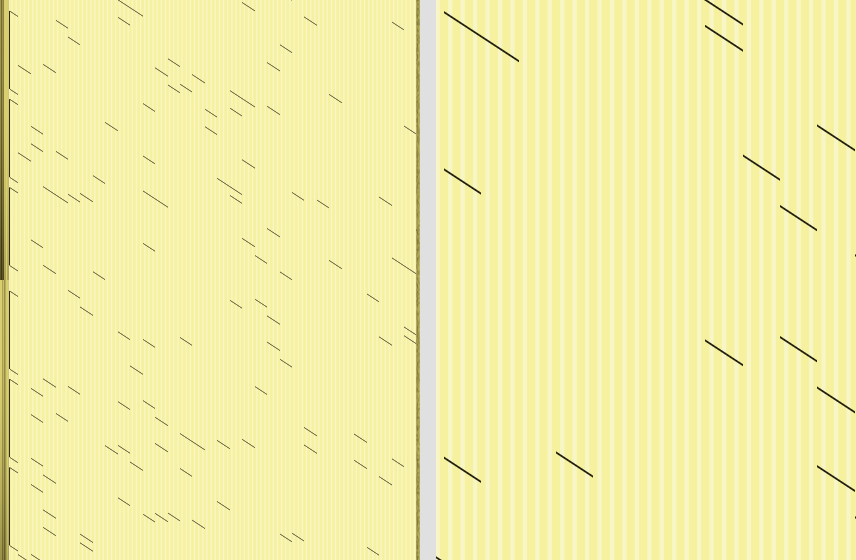
Left, the full canvas; right, a detail of the centre.
Reproduce this pattern procedurally as a Shadertoy shader.

```glsl
// Cream paper with fine vertical stripes and sparse slanted dark dashes.
// Dashes sit on a sheared lattice and are switched on by an integer hash;
// worn olive strips run down both sides, the left one in two tall sections.

#define PITCH 0.02963        // dash column width, in canvas widths
#define ROW_STEP 0.0208      // spacing of the sheared dash rows
#define SLOPE 0.655          // fall of a dash per unit across
#define DASH_WIDTH 0.0014
#define DENSITY 0.048        // mean share of lattice cells with a dash
#define STRIPES 3.0          // stripes per dash column
#define PALE_SHARE 0.34      // pale part of each stripe
#define FIELD_LEFT 0.0226
#define FIELD_RIGHT 0.9913
#define COLUMN_START 0.0434
#define NOTCH_PERIOD 0.2101  // repeat of the marks on the left edge
#define NOTCH_SPAN 0.1858    // length of each edge line

const vec3 YELLOW = vec3(0.966, 0.946, 0.625);
const vec3 PALE = vec3(0.974, 0.962, 0.775);
const vec3 INK = vec3(0.13, 0.12, 0.05);
const vec3 OLIVE_DARK = vec3(0.25, 0.22, 0.07);
const vec3 OLIVE_LIGHT = vec3(0.85, 0.81, 0.44);

float hash(vec2 cell) {
    uvec2 q = uvec2(ivec2(floor(cell)));
    uint h = q.x * 1597u ^ q.y * 51749u;
    h = (h ^ (h >> 15u)) * 73244475u;
    h = (h ^ (h >> 16u)) * 73244475u;
    h ^= h >> 16u;
    return float(h & 65535u) / 65535.0;
}

float noise(vec2 p) {
    vec2 i = floor(p), f = smoothstep(0.0, 1.0, fract(p));
    return mix(mix(hash(i), hash(i + vec2(1, 0)), f.x),
               mix(hash(i + vec2(0, 1)), hash(i + vec2(1, 1)), f.x), f.y);
}

// Coverage of a line of given width at distance d, for pixel size px
float stroke(float d, float width, float px) {
    float overlap = min(d + 0.5 * px, 0.5 * width) - max(d - 0.5 * px, -0.5 * width);
    return clamp(overlap / px, 0.0, 1.0);
}

vec3 stripes(float x, float px) {
    float period = PITCH / STRIPES;
    float d = (fract((x - COLUMN_START) / period) - 0.5) * period;
    return mix(YELLOW, PALE, stroke(d, PALE_SHARE * period, px));
}

float scatteredDashes(vec2 p, float px) {
    float column = floor((p.x - COLUMN_START) / PITCH);
    float sheared = p.y - SLOPE * (p.x - COLUMN_START);
    float row = floor(sheared / ROW_STEP);
    float d = (sheared - (row + 0.5) * ROW_STEP) / length(vec2(1.0, SLOPE));
    float chance = DENSITY * mix(1.4, 0.6, column * PITCH);
    float on = step(hash(vec2(column, row) + 211.0), chance);
    return on * step(0.0, column) * stroke(d, DASH_WIDTH, px);
}

// Position within the repeating edge mark: zero at its upper dash
float notchPhase(float y) {
    float q = y - 0.026;
    float k = clamp(floor(q / NOTCH_PERIOD + 0.05), 0.0, 2.0);
    return q - k * NOTCH_PERIOD;
}

vec3 leftStrip(float x, float y, float section) {
    float across = x / FIELD_LEFT;
    float streak = noise(vec2(across * 7.0, section * 17.0));
    streak = mix(streak, noise(vec2(across * 13.0, section * 9.0 + 40.0)), 0.4);
    float shade = 1.3 * streak + 0.28 - 0.5 * y * y * (1.0 - 0.5 * across);
    return mix(OLIVE_DARK, OLIVE_LIGHT, clamp(shade, 0.0, 1.0));
}

vec3 rightStrip(vec2 p) {
    float across = (p.x - FIELD_RIGHT) / (1.0 - FIELD_RIGHT);
    float grain = noise(vec2(across * 3.0, p.y * 190.0));
    float shade = 0.42 + 0.4 * across + 0.3 * (grain - 0.5);
    return mix(OLIVE_DARK, OLIVE_LIGHT, clamp(shade, 0.0, 1.0));
}

void mainImage(out vec4 fragColor, in vec2 fragCoord) {
    float px = 1.0 / iResolution.x;
    vec2 p = vec2(fragCoord.x, iResolution.y - fragCoord.y) * px;
    float sectionHeight = 0.5 * iResolution.y * px;
    float section = floor(p.y / sectionHeight);
    float y = p.y - section * sectionHeight;

    // Striped field and scattered dashes
    vec3 color = stripes(p.x, px);
    color = mix(color, INK, scatteredDashes(p, px));

    // Short paired dashes leaving the left edge
    float m = notchPhase(y - SLOPE * (p.x - FIELD_LEFT));
    float d = min(abs(m), abs(m - NOTCH_SPAN)) / length(vec2(1.0, SLOPE));
    float edgeDash = stroke(d, DASH_WIDTH, px) * step(p.x, COLUMN_START);
    color = mix(color, INK, edgeDash);

    // Worn strips at both sides
    float inLeft = clamp((FIELD_LEFT - p.x) / px + 0.5, 0.0, 1.0);
    float inRight = clamp((p.x - FIELD_RIGHT) / px + 0.5, 0.0, 1.0);
    color = mix(color, leftStrip(p.x, y / sectionHeight, section), inLeft);
    color = mix(color, rightStrip(p), inRight);

    // Broken dark line along the left edge, pale in its gaps
    float edge = notchPhase(y);
    float lined = clamp((0.5 * NOTCH_SPAN - abs(edge - 0.5 * NOTCH_SPAN)) / px + 0.5, 0.0, 1.0);
    float border = stroke(p.x - FIELD_LEFT, 0.0022, px);
    color = mix(color, mix(PALE, INK, lined), border);

    fragColor = vec4(color, 1.0);
}
```
